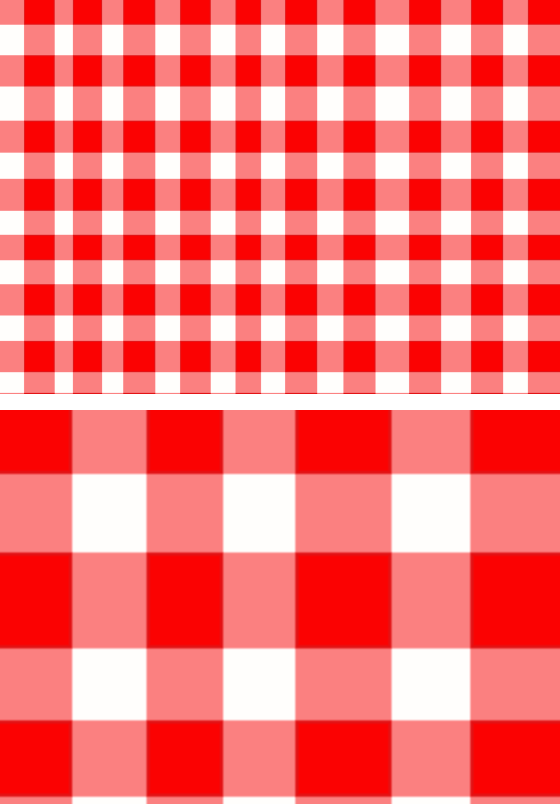
Top, the full canvas; bottom, a detail of the centre.
A Shadertoy shader for this pattern:

```glsl
// Red and white gingham with uneven bands: ten vertical and eight horizontal.
// Each band is a signed depth; single cover gives pink, double cover gives red,
// and a thin darker seam rims every red check.

const vec2 CLOTH = vec2(768.0, 542.0);   // cloth size in threads
const vec3 WHITE = vec3(1.0, 0.995, 0.99);
const vec3 PINK = vec3(0.985, 0.5, 0.5);
const vec3 RED = vec3(0.985, 0.008, 0.008);
const vec3 SEAM = vec3(0.89, 0.07, 0.08);

// Start and end of each band, in threads from the left and from the top
const vec2 COLUMNS[10] = vec2[10](
    vec2(33, 75), vec2(100, 140), vec2(169, 213), vec2(247, 289),
    vec2(323, 358), vec2(391, 435), vec2(471, 515), vec2(561, 605),
    vec2(646, 690), vec2(724, 776));
const vec2 ROWS[8] = vec2[8](
    vec2(-8, 34), vec2(76, 119), vec2(166, 210), vec2(246, 290),
    vec2(323, 358), vec2(391, 434), vec2(469, 512), vec2(540.5, 580));

// Signed depth inside a band: positive within, negative outside
float bandDepth(float position, vec2 band) {
    return min(position - band.x, band.y - position);
}

// Smooth band coverage across one edge width
vec2 coverage(vec2 depth, vec2 edge) {
    return smoothstep(-edge, edge, depth);
}

vec3 gingham(vec2 cover, float seam) {
    float both = cover.x * cover.y;
    float either = cover.x + cover.y - both;
    vec3 color = mix(WHITE, PINK, either);
    return mix(color, mix(RED, SEAM, seam), both);
}

void mainImage(out vec4 fragColor, in vec2 fragCoord) {
    vec2 uv = fragCoord / iResolution.xy;
    vec2 thread = vec2(uv.x, 1.0 - uv.y) * CLOTH;

    // Depth in the nearest band along each axis
    vec2 depth = vec2(-1000.0);
    for (int i = 0; i < 10; i++) depth.x = max(depth.x, bandDepth(thread.x, COLUMNS[i]));
    for (int i = 0; i < 8; i++) depth.y = max(depth.y, bandDepth(thread.y, ROWS[i]));

    // Edge softness follows the pixel size, with a small minimum
    vec2 edge = max(0.7 * CLOTH / iResolution.xy, vec2(0.8));
    float seam = 1.0 - smoothstep(0.8, 2.2, min(depth.x, depth.y));

    fragColor = vec4(gingham(coverage(depth, edge), seam), 1.0);
}
```
